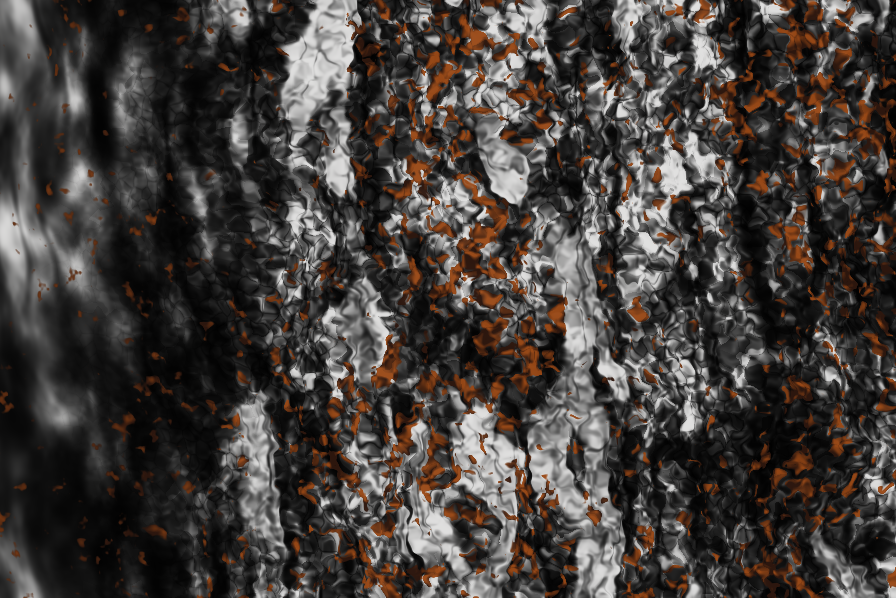
Reproduce this texture procedurally as a WebGL 1 fragment shader.

```glsl
precision highp float;
// Weathered tree bark: dark vertical furrows, flaky grey crust, pale bare
// plates and rust lichen. Layers of noise and cells add up to a log brightness;
// fine layers fade towards the left, where the trunk falls out of focus.

uniform vec2 u_resolution;

// Sizes are frequencies per canvas height.
const vec2 FURROW_FREQ = vec2(9.5, 1.3);
const vec2 FISSURE_FREQ = vec2(23.0, 5.0);
const vec2 PLATE_FREQ = vec2(11.0, 4.0);
const vec2 CRUST_FREQ = vec2(58.0, 46.0);
const vec2 FLAKE_FREQ = vec2(42.0, 32.0);
const vec2 MOTTLE_FREQ = vec2(24.0, 13.0);
const vec2 LICHEN_FREQ = vec2(52.0, 44.0);
const float GRAIN_FREQ = 120.0;
const float LEAN = 0.09;
const float BASE_TONE = -1.38;
const float FURROW_DEPTH = 1.25;
const float FISSURE_DEPTH = 1.05;
const float CRACK_DEPTH = 0.7;
const float PLATE_LEVEL = 0.72;
const float LICHEN_LEVEL = 0.725;
const float HIGHLIGHT = 0.88;
const vec3 BARK_TINT = vec3(1.0, 0.998, 0.995);
const vec3 LICHEN_DARK = vec3(0.18, 0.09, 0.055);
const vec3 LICHEN_LIGHT = vec3(0.60, 0.28, 0.08);

vec2 hash2(vec2 p) {
  vec3 q = fract(p.xyx * vec3(0.1031, 0.1030, 0.0973));
  q += dot(q, q.yzx + 33.33);
  return fract((q.xx + q.yz) * q.zy);
}

float noise(vec2 p) {
  vec2 i = floor(p), f = fract(p);
  f = f * f * (3.0 - 2.0 * f);
  vec2 e = vec2(0.0, 1.0);
  return mix(mix(hash2(i).x, hash2(i + e.yx).x, f.x),
             mix(hash2(i + e.xy).x, hash2(i + e.yy).x, f.x), f.y);
}

// Three octaves around zero, the finer ones weighted by detail.
float fbm(vec2 p, float detail) {
  float sum = 0.0, weight = 0.57;
  for (int i = 0; i < 3; i++) {
    sum += weight * (noise(p) - 0.5);
    p = p * 2.03 + 17.3;
    weight *= 0.55 * detail;
  }
  return sum;
}

// x: gap between the two nearest cell centres, y: random value of the cell.
vec2 cells(vec2 p) {
  vec2 i = floor(p), f = fract(p);
  float near = 8.0, second = 8.0, id = 0.0;
  for (int y = -1; y <= 1; y++) {
    for (int x = -1; x <= 1; x++) {
      vec2 o = vec2(float(x), float(y));
      vec2 h = hash2(i + o + 50.0);
      float d = length(o + h - f);
      if (d < near) { second = near; near = d; id = fract(h.x * 7.3 + h.y * 3.1); }
      else second = min(second, d);
    }
  }
  return vec2(second - near, id);
}

// Dark line along the middle level of a noise field.
float groove(vec2 p, float width) {
  return 1.0 - smoothstep(0.0, width, abs(noise(p) - 0.5));
}

float band(float x, float centre, float width) {
  float d = (x - centre) / width;
  return exp(-d * d);
}

void main() {
  vec2 p = gl_FragCoord.xy / u_resolution.y;
  float sharp = smoothstep(0.02, 0.58, p.x);

  // Bend the grain of the trunk, then roughen it.
  vec2 q = p + vec2(LEAN * p.y, 0.0) + 10.0;
  q.x += 0.07 * fbm(p * vec2(4.0, 3.0) + 5.0, 1.0) + 0.03 * fbm(p * vec2(13.0, 9.0), sharp);
  vec2 rough = vec2(noise(p * 63.0 + 3.0), noise(p * 63.0 + 71.0)) - 0.5;
  q += 0.014 * sharp * rough;

  // Relief of the bark.
  float furrow = groove(q * FURROW_FREQ, mix(0.2, 0.11, sharp));
  float fissure = groove(q * FISSURE_FREQ + 40.0, mix(0.25, 0.1, sharp));
  vec2 crust = cells(q * CRUST_FREQ);
  float crack = 1.0 - smoothstep(0.0, 0.25, crust.x);
  crack *= smoothstep(0.3, 0.7, noise(q * 21.0 + 8.0));
  float grain = noise(q * GRAIN_FREQ) - 0.5;
  float flake = smoothstep(0.0, 0.09, fbm(q * FLAKE_FREQ + 77.0, 1.0)) - 0.4;

  float tone = BASE_TONE - FURROW_DEPTH * furrow;
  tone -= FISSURE_DEPTH * fissure * mix(0.5, 1.0, sharp);
  tone += 1.1 * (noise(q * vec2(5.0, 1.3) + 90.0) - 0.5);
  tone += mix(4.6, 3.0, sharp) * fbm(q * MOTTLE_FREQ, mix(0.7, 1.0, sharp));
  tone += sharp * (crust.y - 0.5 - CRACK_DEPTH * crack + 1.9 * grain + 0.9 * flake);

  // Bare pale plates, widest right of the middle.
  float plateField = 0.5 + fbm(q * PLATE_FREQ + 23.0, 1.0) - 0.12 * furrow;
  plateField += 0.32 * band(p.x, 0.98, 0.085) * (1.0 - smoothstep(0.55, 0.8, p.y));
  plateField += 0.30 * band(p.x, 1.22 - 0.1 * p.y, 0.07) * band(p.y, 0.62, 0.3);
  plateField += 0.18 * band(p.x, 1.31, 0.06) * band(p.y, 0.4, 0.25);
  float plateEdge = mix(0.12, 0.025, sharp);
  float plate = smoothstep(PLATE_LEVEL - plateEdge, PLATE_LEVEL + plateEdge, plateField);
  float wrinkle = groove(q * vec2(50.0, 26.0) + 60.0, 0.14);
  float plateTone = -0.2 + sharp * (1.2 * grain - 0.6 * wrinkle) - 0.7 * fissure;
  plateTone += 2.0 * fbm(q * vec2(16.0, 9.0), 1.0);
  tone = mix(tone, plateTone, plate * mix(0.6, 1.0, sharp));

  // Soft limit for the highlights.
  float light = exp(tone);
  vec3 color = BARK_TINT * light / pow(1.0 + pow(light / HIGHLIGHT, 4.0), 0.25);

  // Lichen in clustered grains, dense in upright bands.
  float density = band(p.x, 0.79, 0.15) + 0.55 * band(p.x, 1.38, 0.2);
  float lichenField = 0.5 + fbm(q * LICHEN_FREQ + 31.0, 1.0) + 0.14 * density + 0.12 * grain;
  lichenField += 0.2 * (noise(q * vec2(9.0, 4.0) + 12.0) - 0.5);
  lichenField -= 0.05 * (1.0 - sharp) + 0.14 * plate;
  float lichenEdge = mix(0.07, 0.03, sharp);
  float lichen = smoothstep(LICHEN_LEVEL - lichenEdge, LICHEN_LEVEL + lichenEdge, lichenField);
  float glow = 0.36 + 1.5 * grain * sharp + 0.4 * (crust.y - 0.5) * sharp;
  glow += 1.6 * (lichenField - LICHEN_LEVEL) - 0.35 * furrow - 0.3 * crack * sharp;
  vec3 rust = mix(LICHEN_DARK, LICHEN_LIGHT, clamp(glow, 0.0, 1.0));
  gl_FragColor = vec4(mix(color, rust, lichen * 0.95), 1.0);
}
```
